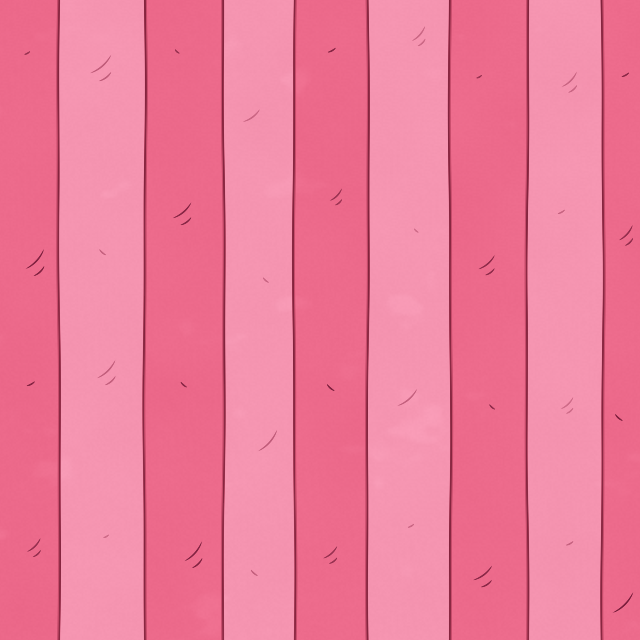
A three.js fragment shader for this texture:

```glsl
// Hand-inked pink vertical stripes with wavering outlines and scattered curved nicks.
varying vec2 vUv;

const vec3 LIGHT_PINK = vec3(0.96, 0.58, 0.69);
const vec3 DARK_PINK  = vec3(0.927, 0.415, 0.545);
const vec3 LINE_INK   = vec3(0.50, 0.13, 0.23);
const vec3 LINE_HALO  = vec3(0.76, 0.28, 0.40);
const vec3 NICK_DARK  = vec3(0.46, 0.10, 0.22);
const vec3 NICK_LIGHT = vec3(0.68, 0.28, 0.40);

// Stripe boundaries from left to right
const vec4 EDGES_A = vec4(0.0924, 0.2259, 0.3496, 0.4596);
const vec4 EDGES_B = vec4(0.5749, 0.7031, 0.8242, 0.9414);

const float LINE_HALF   = 0.0013;
const float HALO_HALF   = 0.0024;
const float WAVER       = 0.0014;
const float NICK_HALF   = 0.0013;
const float NICK_ROWS   = 4.0;
const float SOFT        = 0.0008;
const float MOTTLE      = 0.022;
const float GRAIN       = 0.012;
const float TAU         = 6.28319;

float hash(vec2 p) {
  return fract(sin(dot(p, vec2(127.1, 311.7))) * 43758.5453);
}

float noise(vec2 p) {
  vec2 i = floor(p), f = fract(p);
  f = f * f * (3.0 - 2.0 * f);
  return mix(mix(hash(i), hash(i + vec2(1.0, 0.0)), f.x),
             mix(hash(i + vec2(0.0, 1.0)), hash(i + 1.0), f.x), f.y);
}

float fbm(vec2 p) {
  return 0.55 * noise(p) + 0.3 * noise(p * 2.1 + 7.3) + 0.15 * noise(p * 4.3 + 3.1);
}

float band(float dist, float halfWidth) {
  return 1.0 - smoothstep(halfWidth - SOFT, halfWidth + SOFT, abs(dist));
}

// Tapered stroke sagging below its chord
float stroke(vec2 p, float angle, float halfLength, float sag) {
  float c = cos(angle), s = sin(angle);
  vec2 q = vec2(c * p.x + s * p.y, c * p.y - s * p.x);
  float t = q.x / halfLength;
  float taper = max(1.0 - t * t, 0.0);
  float dist = q.y + sag * halfLength * taper;
  return band(dist, NICK_HALF * (0.35 + 0.65 * taper)) * smoothstep(0.0, 0.45, taper);
}

// Nicks of one stripe: curved pairs alternate with small ticks
float nicks(vec2 uv, float stripe, float left, float right) {
  float ink = 0.0;
  float phase = hash(vec2(stripe, 9.7)) - 0.5;
  for (int i = 0; i < 4; i++) {
    float row = float(i);
    vec2 id = vec2(stripe + 1.0, row + 3.0);
    float pick = hash(id), size = hash(id + 17.0), jitter = hash(id + 31.0);
    vec2 center = vec2(mix(left, right, 0.38 + 0.24 * jitter),
                       (row + 0.5 + 0.35 * (pick - 0.5) + 0.35 * phase) / NICK_ROWS);
    vec2 p = uv - center;
    float strength = 0.7 + 0.3 * size;
    if (mod(row + stripe, 2.0) < 0.5) {
      float len = mix(0.014, 0.024, size);
      float angle = mix(0.62, 0.85, jitter);
      ink = max(ink, strength * stroke(p, angle, len, 0.2));
      if (pick > 0.15) {
        ink = max(ink, strength * stroke(p - vec2(0.3, -0.85) * len, angle - 0.08, len * 0.55, 0.2));
      }
    } else {
      float angle = pick < 0.55 ? -0.72 : 0.5;
      ink = max(ink, strength * stroke(p, angle, mix(0.005, 0.009, size), 0.15));
    }
  }
  return ink;
}

void main() {
  vec2 uv = vUv;

  // Find the stripe and its nearest outline
  float stripe = 0.0, left = 0.0, right = 1.0, nearest = 1.0, side = 1.0;
  for (int i = 0; i < 8; i++) {
    float k = float(i);
    float edge = i < 4 ? EDGES_A[i - (i / 4) * 4] : EDGES_B[i - (i / 4) * 4];
    edge += WAVER * (sin(TAU * uv.y + 2.4 * k) + 0.4 * sin(3.0 * TAU * uv.y + 4.1 * k));
    float dist = uv.x - edge;
    if (dist > 0.0) { stripe = k + 1.0; left = edge; }
    else right = min(right, edge);
    if (abs(dist) < abs(nearest)) {
      nearest = dist;
      side = mod(k, 2.0) < 0.5 ? -1.0 : 1.0;
    }
  }
  float isLight = mod(stripe, 2.0);
  vec3 color = mix(DARK_PINK, LIGHT_PINK, isLight);

  // Painted mottling, pale scuffs and paper grain
  color += MOTTLE * (fbm(uv * 7.0 + stripe * 5.7) - 0.5) * vec3(0.6, 1.3, 1.1);
  float scuff = smoothstep(0.7, 0.85, fbm(uv * vec2(11.0, 17.0) + 40.0));
  color += 0.025 * scuff * vec3(0.5, 1.0, 0.9);
  color += GRAIN * (noise(uv * 380.0) - 0.5);

  // Nicks, softer on the light stripes
  float nick = nicks(uv, stripe, left, right);
  color = mix(color, mix(NICK_DARK, NICK_LIGHT, isLight), nick * mix(0.95, 0.75, isLight));

  // Outlines: a red halo leaning into the dark stripe under a dark core
  float pressure = noise(vec2(stripe * 3.0 + 0.5, uv.y * 14.0));
  color = mix(color, LINE_HALO, 0.85 * band(nearest - side * 0.0008, HALO_HALF));
  color = mix(color, LINE_INK, (0.8 + 0.2 * pressure) * band(nearest, LINE_HALF * (0.85 + 0.3 * pressure)));

  gl_FragColor = vec4(color, 1.0);
}
```
